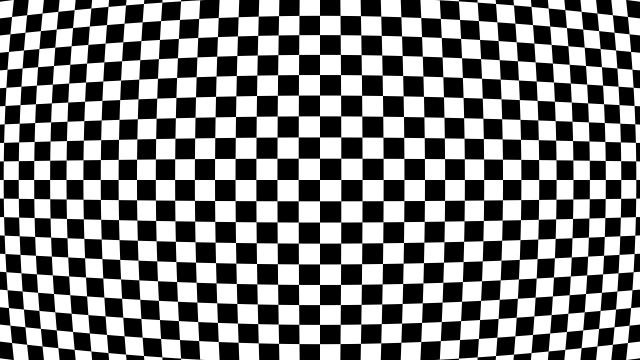
Give the GLSL for this pattern, as a WebGL 1 fragment shader.

```glsl
precision highp float;

uniform vec2 u_resolution;

// Barrel lens: scale grows with squared distance from the centre
vec2 bulge(vec2 p) {
    return p * (1.0 + 0.15 * dot(p, p));
}

// Local stretch of the lens along each axis
vec2 bulgeStretch(vec2 p) {
    return 1.0 + 0.15 * (dot(p, p) + 2.0 * p * p);
}

// Square wave per axis, +1 in even cells and -1 in odd, with soft edges
vec2 squareWave(vec2 cell, vec2 pixel) {
    vec2 side = 1.0 - 2.0 * mod(floor(cell), 2.0);
    vec2 edge = 0.5 - abs(fract(cell) - 0.5);
    return side * clamp(edge / (0.5 * pixel), 0.0, 1.0);
}

void main() {
    // Centred coordinates, half the canvas width is one unit
    vec2 p = (2.0 * gl_FragCoord.xy - u_resolution) / u_resolution.x;

    // Checkerboard, 15 cells per unit before the lens
    vec2 cell = 15.0 * bulge(p);
    vec2 pixel = 15.0 * bulgeStretch(p) * 2.0 / u_resolution.x;
    vec2 wave = squareWave(cell, pixel);
    float white = 0.5 - 0.5 * wave.x * wave.y;

    gl_FragColor = vec4(vec3(white), 1.0);
}
```
